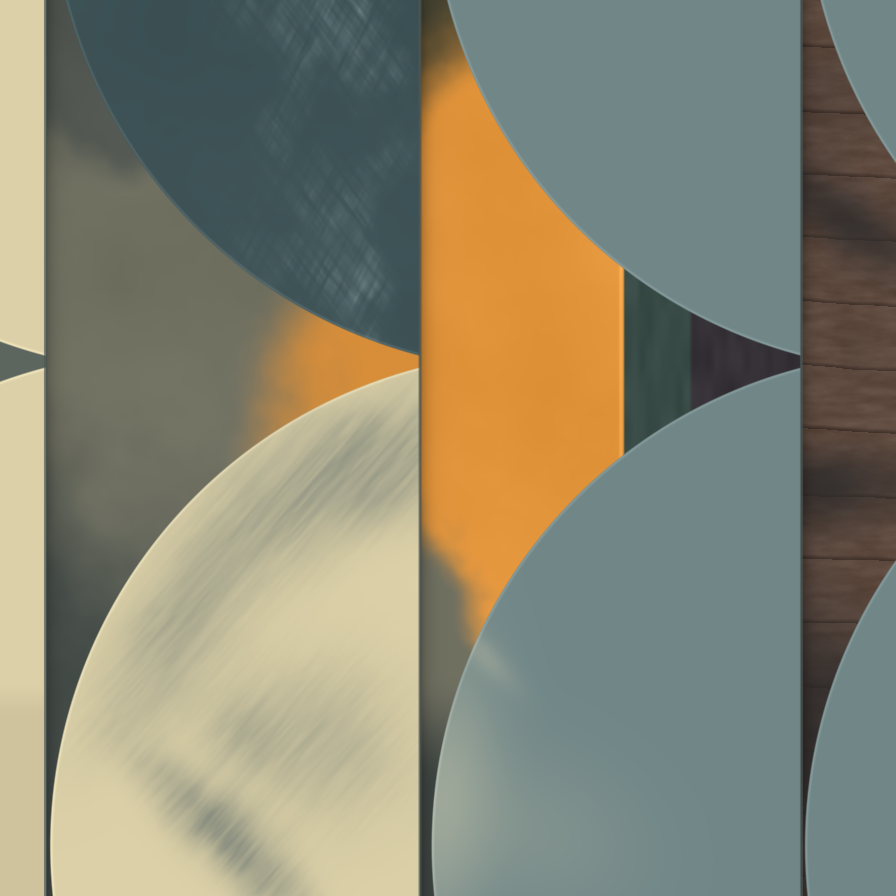
A Shadertoy shader for this background:

```glsl
// Painted columns of mirrored half discs over smoky, orange and wooden panels.

// Layout, as fractions of the canvas
const float EDGES[4] = float[4](0.0508, 0.4688, 0.8945, 1.3112);
const float TIP_Y = 0.5964;
const vec2 DISC_OFFSET = vec2(0.1388, 0.5404);
const float DISC_RADIUS = 0.5516;
const float PANEL_X = 0.6960;
const float STRIPE_X = 0.7710;

// Palette
const vec3 CREAM = vec3(0.86, 0.815, 0.655);
const vec3 CREAM_GREY = vec3(0.54, 0.56, 0.50);
const vec3 SLATE = vec3(0.44, 0.525, 0.53);
const vec3 DEEP_SLATE = vec3(0.235, 0.315, 0.33);
const vec3 ORANGE = vec3(0.89, 0.585, 0.235);
const vec3 OLIVE = vec3(0.44, 0.44, 0.38);
const vec3 SMOKE = vec3(0.27, 0.30, 0.285);
const vec3 GREEN = vec3(0.22, 0.29, 0.27);
const vec3 PLUM = vec3(0.20, 0.185, 0.205);
const vec3 WOOD = vec3(0.37, 0.29, 0.245);
const vec3 WOOD_SHADE = vec3(0.18, 0.17, 0.17);

float hash(vec2 p) {
    return fract(sin(dot(p, vec2(127.1, 311.7))) * 43758.5453);
}

float noise(vec2 p) {
    vec2 i = floor(p), f = fract(p);
    f = f * f * (3.0 - 2.0 * f);
    return mix(mix(hash(i), hash(i + vec2(1, 0)), f.x),
               mix(hash(i + vec2(0, 1)), hash(i + vec2(1, 1)), f.x), f.y);
}

float fbm(vec2 p) {
    float sum = 0.0, gain = 0.5;
    for (int i = 0; i < 5; i++) {
        sum += gain * noise(p);
        p = mat2(1.6, 1.2, -1.2, 1.6) * p + 7.3;
        gain *= 0.5;
    }
    return sum;
}

// Coordinates whose x axis points along the given angle
vec2 along(vec2 p, float angle) {
    float c = cos(angle), s = sin(angle);
    return mat2(c, -s, s, c) * p;
}

float blob(vec2 p, vec2 centre, vec2 radii, float angle) {
    vec2 q = along(p - centre, angle) / radii;
    return exp(-dot(q, q));
}

float bristles(vec2 p, float angle) {
    vec2 q = along(p, angle);
    return 0.6 * noise(q * vec2(14.0, 170.0)) + 0.4 * noise(q * vec2(40.0, 330.0));
}

// Cream half disc with dry grey strokes
vec3 paintedCream(vec2 p) {
    vec2 q = p + 0.05 * (vec2(fbm(p * 9.0), fbm(p * 9.0 + 31.0)) - 0.5);
    float grey = 0.75 * blob(q, vec2(0.39, 0.48), vec2(0.15, 0.065), 0.5);
    grey += 0.55 * blob(q, vec2(0.20, 0.30), vec2(0.14, 0.05), 0.95);
    grey += 0.45 * blob(q, vec2(0.35, 0.17), vec2(0.11, 0.09), -0.4);
    grey += 0.30 * blob(q, vec2(0.275, 0.18), vec2(0.035, 0.05), 0.0);
    grey += 0.85 * blob(q, vec2(0.25, 0.065), vec2(0.11, 0.03), -0.8);
    grey *= 0.65 + 0.6 * bristles(p, 0.85);
    return mix(CREAM, CREAM_GREY, clamp(grey, 0.0, 1.0));
}

vec3 discColour(vec2 p, int column, bool upper) {
    if (column == 0) return CREAM * (1.0 - 0.06 * (1.0 - smoothstep(0.20, 0.24, p.y)));
    if (column == 1 && !upper) return paintedCream(p);
    if (column == 1) {
        float scratch = bristles(p, 1.1) * bristles(p, 2.2);
        float area = smoothstep(0.2, 0.42, p.x) * smoothstep(0.35, 0.65, fbm(p * 8.0));
        return DEEP_SLATE + 0.03 * (fbm(p * 5.0) - 0.4) + 0.27 * area * scratch;
    }
    float glow = 0.0;
    if (column == 2 && !upper) {
        glow = 0.55 * blob(p, vec2(0.49, 0.11), vec2(0.06, 0.16), -0.1)
             + 0.22 * blob(p, vec2(0.60, 0.07), vec2(0.12, 0.09), -0.4)
             + 0.30 * blob(p, vec2(0.54, 0.27), vec2(0.05, 0.015), -0.8);
    }
    return mix(SLATE, vec3(0.72, 0.73, 0.64), glow);
}

vec3 panelColour(vec2 p, int column) {
    float cloud = fbm(p * 7.0) - 0.48;
    if (column == 0) return vec3(0.36, 0.40, 0.37);
    if (column == 1) {
        float light = smoothstep(0.18, 0.62, p.y + 0.4 * cloud);
        light *= 1.0 - 0.75 * smoothstep(0.79, 0.91, p.y + 0.3 * cloud);
        vec3 smoky = mix(SMOKE, OLIVE, light) + 0.06 * cloud;
        return mix(smoky, ORANGE * 0.95, smoothstep(0.27, 0.39, p.x + 0.12 * cloud));
    }
    if (column == 2) {
        float slide = p.x - EDGES[1];
        float top = 1.0 - smoothstep(0.82, 0.97, p.y - 0.8 * slide + 0.2 * cloud);
        float base = smoothstep(0.35, 0.45, p.y + 0.7 * slide + 0.25 * cloud);
        vec3 dim = mix(SMOKE * 0.9, OLIVE, smoothstep(0.12, 0.25, p.y));
        dim = mix(dim, vec3(0.27, 0.26, 0.19), smoothstep(0.6, 0.8, p.y));
        vec3 c = mix(dim, ORANGE + 0.07 * cloud, top * base);
        c += 0.08 * exp(-pow((p.x - PANEL_X + 0.003) / 0.002, 2.0));
        vec3 stripes = mix(GREEN, PLUM, smoothstep(STRIPE_X - 0.003, STRIPE_X + 0.003, p.x));
        stripes += 0.05 * (noise(p * vec2(120.0, 25.0)) - 0.5);
        return mix(c, stripes, smoothstep(PANEL_X - 0.001, PANEL_X + 0.002, p.x));
    }
    // Wood boards crossed by slanted shadows
    float board = fract(p.y * 14.0 + 0.8 * p.x + 0.15 * cloud);
    float shade = 0.85 * blob(p, vec2(0.95, 0.75), vec2(0.11, 0.035), -0.55)
                + 0.7 * blob(p, vec2(0.93, 0.46), vec2(0.10, 0.045), 0.0)
                + 0.75 * (1.0 - smoothstep(0.2, 0.42, p.y)) + 0.8 * cloud;
    vec3 wood = WOOD + 0.12 * (fbm(p * vec2(35.0, 110.0)) - 0.48);
    wood *= 1.0 - 0.3 * (1.0 - smoothstep(0.0, 0.08, board));
    return mix(wood, WOOD_SHADE, clamp(shade, 0.0, 1.0));
}

void mainImage(out vec4 fragColor, in vec2 fragCoord) {
    vec2 p = fragCoord / iResolution.xy;
    float px = 1.0 / iResolution.y;
    int column = 0;
    float seam = 1.0, shadow = 0.0;
    for (int i = 0; i < 3; i++) {
        float dx = p.x - EDGES[i];
        seam = min(seam, abs(dx));
        if (dx > 0.0) { column = i + 1; shadow = exp(-dx / 0.008); }
    }

    // Panel, then the disc mirrored about the tip line
    vec3 colour = panelColour(p, column) * (1.0 - 0.3 * shadow);
    vec2 mirrored = vec2(p.x - EDGES[column], abs(p.y - TIP_Y));
    float d = length(mirrored - DISC_OFFSET) - DISC_RADIUS;
    vec3 disc = discColour(p, column, p.y > TIP_Y);
    disc += 0.07 * exp(-pow((d + 0.0015) / 0.0015, 2.0));
    colour = mix(colour, disc, 1.0 - smoothstep(-px, px, d));

    // Thin seams between columns
    float line = 1.0 - smoothstep(0.0008, 0.0008 + 1.5 * px, seam);
    colour = mix(colour, vec3(0.30, 0.34, 0.33), 0.75 * line);
    fragColor = vec4(clamp(colour, 0.0, 1.0), 1.0);
}
```
